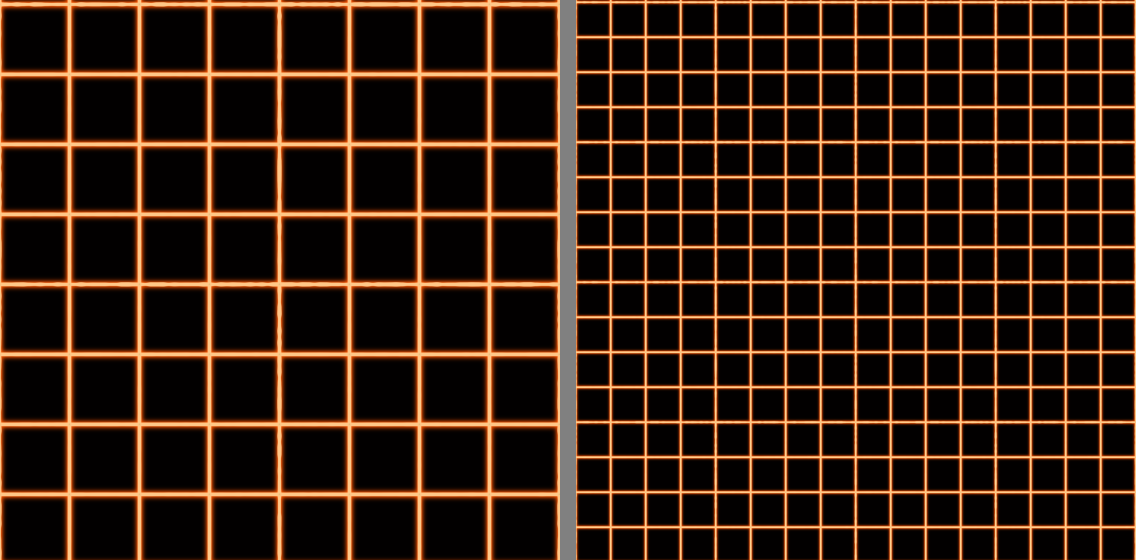
Left, the tile; right, the same tile 2 across and 2 down.
A Shadertoy shader for this pattern:

```glsl
// Glowing amber grid of thin lines on black, with slightly worn edges; tiles seamlessly.

// Layout; lengths are in units of one cell
const float CELLS = 8.0;                      // repeats across and down
const vec2 GRID_SHIFT = vec2(0.0075, 0.0625); // moves lines left and down
const float CORE_INNER = 0.0155;              // fully bright half-width
const float CORE_OUTER = 0.0375;              // where the bright core ends
const float GLOW_RADIUS = 0.0563;

// Wear along the edges
const float WEAR_STEPS = 12.0;                // noise steps per cell
const float WEAR_LIGHT = 0.0006;
const float WEAR_HEAVY = 0.005;
const float HEAVY_EVERY = 4.0;                // every n-th line is more worn

// Crossings
const float DOT_RADIUS = 0.012;
const float DOT_STRENGTH = 0.6;

const vec3 BACKGROUND = vec3(0.006, 0.0, 0.0);
const vec3 GLOW_COLOR = vec3(1.0, 0.33, 0.0);
const vec3 CORE_COLOR = vec3(1.0, 0.78, 0.53);
const vec3 DOT_COLOR = vec3(0.84, 0.73, 0.46);

// Integer hash to 0..1
float hash(uvec2 key) {
    uint h = key.x * 1664525u + key.y * 1013904223u + 747796405u;
    h = ((h >> ((h >> 28) + 4u)) ^ h) * 277803737u;
    h = (h >> 22) ^ h;
    return float(h & 0xffffu) / 65535.0;
}

// Value noise in -1..1 that wraps over the whole canvas
float wrappedNoise(float along, float seed) {
    float period = CELLS * WEAR_STEPS;
    float x = along * WEAR_STEPS;
    float i = floor(x);
    float a = hash(uvec2(uint(mod(i, period)), uint(seed)));
    float b = hash(uvec2(uint(mod(i + 1.0, period)), uint(seed)));
    return mix(a, b, smoothstep(0.0, 1.0, x - i)) * 2.0 - 1.0;
}

// Change of edge distance along one line
float wear(float along, float line, float seed) {
    float amount = mod(line, HEAVY_EVERY) < 0.5 ? WEAR_HEAVY : WEAR_LIGHT;
    return amount * wrappedNoise(along, line + seed);
}

// Soft union of two coverages
float unite(vec2 c) {
    return 1.0 - (1.0 - c.x) * (1.0 - c.y);
}

void mainImage(out vec4 fragColor, in vec2 fragCoord) {
    vec2 p = fragCoord / iResolution.xy * CELLS + GRID_SHIFT;
    float pixel = CELLS / min(iResolution.x, iResolution.y);

    // Distance to the nearest vertical (x) and horizontal (y) line
    vec2 nearest = round(p);
    vec2 dist = abs(p - nearest);
    vec2 line = mod(nearest, CELLS);
    vec2 worn = dist + vec2(wear(p.y, line.x, 0.0), wear(p.x, line.y, 32.0));

    // Wide halo, then the pale core
    vec2 halo = dist / GLOW_RADIUS;
    float glow = unite(exp(-halo * halo));
    float soften = max(0.0, pixel - (CORE_OUTER - CORE_INNER)) * 0.5;
    float core = unite(1.0 - smoothstep(CORE_INNER - soften, CORE_OUTER + soften, worn));
    vec3 color = mix(BACKGROUND, GLOW_COLOR, glow);
    color = mix(color, CORE_COLOR, core);

    // Muted dot at each crossing
    float dotMask = 1.0 - smoothstep(DOT_RADIUS - pixel * 0.5, DOT_RADIUS + pixel * 0.5, length(dist));
    color = mix(color, DOT_COLOR, dotMask * DOT_STRENGTH);

    fragColor = vec4(color, 1.0);
}
```
